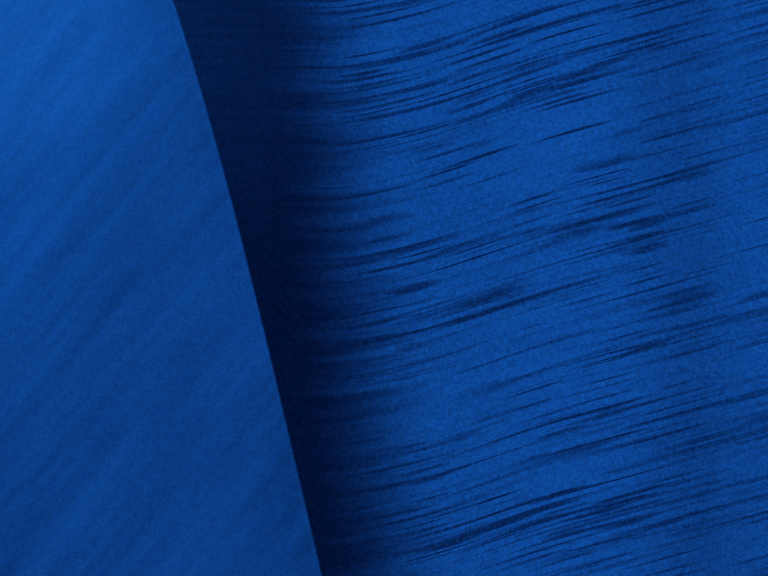
Give the GLSL for this texture, as a Shadertoy shader.

```glsl
const vec3 NAVY = vec3(0.0, 0.04, 0.16);
const vec3 ROYAL = vec3(0.05, 0.28, 0.60);
const vec3 GLOW = vec3(0.02, 0.07, 0.11);

float hash(vec2 p) {
    return fract(sin(dot(p, vec2(127.1, 311.7))) * 43758.5453);
}

float noise(vec2 p) {
    vec2 cell = floor(p);
    vec2 f = fract(p);
    f = f * f * (3.0 - 2.0 * f);
    float low = mix(hash(cell), hash(cell + vec2(1.0, 0.0)), f.x);
    float high = mix(hash(cell + vec2(0.0, 1.0)), hash(cell + 1.0), f.x);
    return mix(low, high, f.y);
}

vec2 rotate(vec2 p, float angle) {
    float c = cos(angle);
    float s = sin(angle);
    return vec2(c * p.x + s * p.y, c * p.y - s * p.x);
}

// Height gained by a thread: level in the fold, then climbing steadily
float threadLift(float x) {
    float t = max(x - 0.57, 0.0);
    return 0.28 * t * t / (t + 0.09) + 0.015 * smoothstep(0.70, 1.0, x);
}

// Thin, tapered dark yarns, gathered in loose clusters
float slubs(vec2 thread) {
    float dark = 0.0;
    for (int i = 0; i < 4; i++) {
        float k = float(i);
        vec2 q = thread * vec2(6.0 + 1.3 * k, 135.0 + 28.0 * k) + 37.3 * k;
        float cluster = noise(thread * vec2(3.2, 20.0) + 11.7 * k);
        float yarn = smoothstep(0.60, 0.92, noise(q));
        dark = max(dark, yarn * smoothstep(0.30, 0.75, cluster));
    }
    return dark;
}

// Fine weave seen as grain, turned off the axes to hide the lattice
float weave(vec2 p) {
    float fine = noise(rotate(p, 0.55) * 360.0);
    float coarse = noise(rotate(p, 1.15) * 200.0 + 5.0);
    return fine + 0.6 * coarse - 0.8;
}

vec3 shadeCloth(float light) {
    return max(mix(NAVY, ROYAL, light), 0.0);
}

// Sharp cloth behind, coming out of a deep fold
vec3 backCloth(vec2 p, float edge) {
    vec2 thread = vec2(p.x, p.y - threadLift(p.x));
    float ragged = noise(thread * vec2(3.0, 85.0)) + noise(thread * vec2(2.5, 40.0)) - 1.0;
    float foldX = 0.685 - 0.115 * p.y + 0.04 * ragged;
    float lit = smoothstep(-0.14, 0.11, p.x - foldX);
    float deep = 0.08 + 0.24 * smoothstep(0.45, 1.0, p.y);
    deep *= 0.6 + 0.4 * smoothstep(0.25, 0.0, p.x - edge);

    float crest = 0.91 + 0.12 * noise(p * vec2(4.0, 2.0));
    float dip = (p.x - 1.22 + 0.06 * p.y) / 0.09;
    crest -= 0.15 * exp(-dip * dip);
    float light = mix(deep, crest, lit);

    float strength = 0.58 - 0.24 * smoothstep(1.05, 1.3, p.x);
    light *= 1.0 - strength * slubs(thread) * (0.3 + 0.7 * lit);
    light += 0.07 * lit * (noise(thread * vec2(9.0, 170.0) + 3.0) - 0.5);
    light += weave(p) * mix(0.11, 0.24, lit);
    return shadeCloth(light);
}

// Soft, out of focus cloth in front, with diagonal threads
vec3 frontCloth(vec2 p, float inward) {
    vec2 thread = rotate(p, 0.87);
    float blur = noise(thread * vec2(4.0, 32.0)) - 0.5;
    blur += 0.8 * (noise(thread * vec2(10.0, 80.0) + 9.0) - 0.5);
    float cloud = noise(p * 4.0 + 3.0) - 0.5;
    float light = 0.82 + 0.14 * p.y + 0.12 * blur + 0.14 * cloud;
    light += weave(p) * 0.14;

    light -= 0.12 * exp(-inward * 14.0);
    light += 0.10 * exp(-inward * 260.0);
    float glow = smoothstep(0.65, 0.0, length(p - vec2(0.0, 1.0)));
    return shadeCloth(light) + GLOW * glow * glow;
}

void mainImage(out vec4 fragColor, in vec2 fragCoord) {
    vec2 p = fragCoord / iResolution.y;

    // Slightly bowed hem dividing the two layers
    float edge = 0.559 - 0.235 * p.y - 0.024 * pow(p.y, 4.0);
    float behind = smoothstep(-0.003, 0.003, p.x - edge);
    vec3 front = frontCloth(p, max(edge - p.x, 0.0));
    vec3 color = mix(front, backCloth(p, edge), behind);
    fragColor = vec4(clamp(color, 0.0, 1.0), 1.0);
}
```
